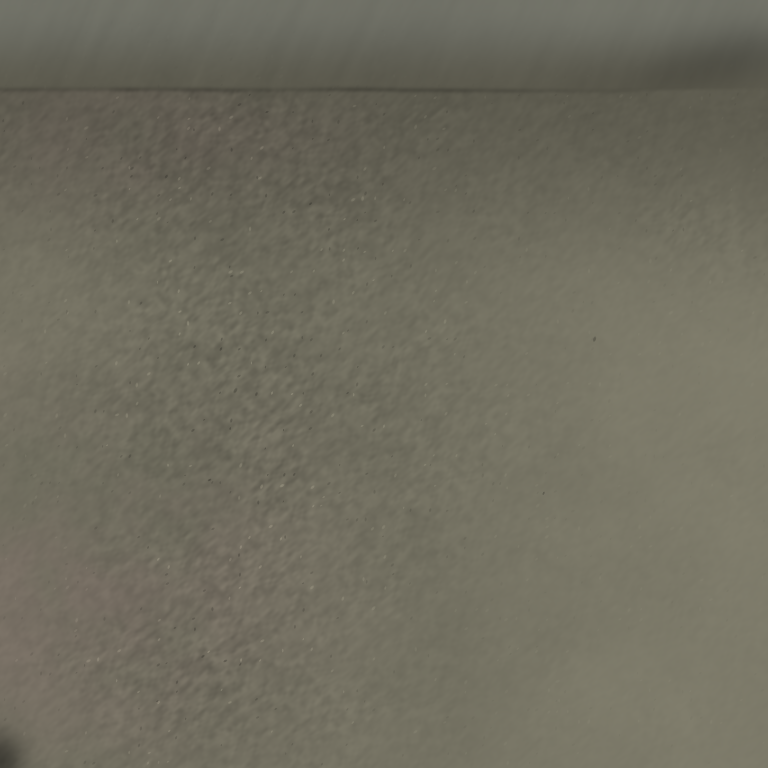
Give the GLSL for this texture, as a WebGL 1 fragment shader.

```glsl
precision highp float;
// Worn grey-olive plaster with a shaded ledge along the top and fine slanted grain.
uniform vec2 u_resolution;

float hash(vec2 p) {
  vec3 q = fract(vec3(p.xyx) * 0.1031);
  q += dot(q, q.yzx + 33.33);
  return fract((q.x + q.y) * q.z);
}

float noise(vec2 p) {
  vec2 i = floor(p), f = fract(p);
  f = f * f * (3.0 - 2.0 * f);
  return mix(mix(hash(i), hash(i + vec2(1.0, 0.0)), f.x),
             mix(hash(i + vec2(0.0, 1.0)), hash(i + 1.0), f.x), f.y);
}

float fbm(vec2 p) {
  float sum = 0.0, amp = 0.5;
  for (int i = 0; i < 4; i++) {
    sum += amp * noise(p);
    p = mat2(1.6, 1.2, -1.2, 1.6) * p + 7.3;
    amp *= 0.5;
  }
  return sum / 0.9375;
}

vec2 rotate(vec2 p, float a) {
  return vec2(cos(a) * p.x + sin(a) * p.y, cos(a) * p.y - sin(a) * p.x);
}

// Soft elliptical patch, 1 at its centre
float patchAt(vec2 p, vec2 centre, vec2 size) {
  vec2 d = (p - centre) / size;
  return exp(-dot(d, d));
}

// Sparse slanted flecks, at most one per cell
float flecks(vec2 p, float cells, float density, float seed) {
  vec2 g = p * cells, id = floor(g);
  vec2 centre = 0.35 + 0.3 * vec2(hash(id + seed), hash(id + seed + 19.0));
  vec2 d = rotate(fract(g) - centre, 0.4 + 1.2 * hash(id + seed + 41.0));
  float size = mix(0.18, 0.34, hash(id + seed + 67.0));
  float shape = 1.0 - smoothstep(0.3, 1.0, length(d * vec2(1.0, 1.8)) / size);
  return shape * step(1.0 - density, hash(id + seed + 83.0));
}

void main() {
  vec2 p = gl_FragCoord.xy / u_resolution;
  float cloud = fbm(p * 5.0 + 3.0) - 0.5;
  float mottle = fbm(p * 17.0 + 11.0) - 0.5;
  float seamY = 0.882 + 0.003 * (noise(vec2(p.x * 9.0, 2.0)) - 0.5);
  float ledge = smoothstep(-0.003, 0.004, p.y - seamY);

  // Wall: dim under the ledge, lighter below and to the right
  float wall = mix(0.365, 0.452, smoothstep(0.9, 0.55, p.y + 0.1 * cloud));
  wall += 0.035 * smoothstep(0.4, 0.95, p.x) * smoothstep(0.88, 0.6, p.y);
  wall -= 0.025 * patchAt(p, vec2(0.34, 0.46), vec2(0.24, 0.26));
  wall += 0.02 * patchAt(p, vec2(0.02, 0.66), vec2(0.16, 0.12));
  wall -= 0.02 * patchAt(p, vec2(0.24, 0.1), vec2(0.16, 0.14));
  wall -= 0.2 * patchAt(p, vec2(0.0, 0.01), vec2(0.03, 0.035));
  wall += 0.035 * cloud + 0.02 * mottle;

  // Ledge: rounded shading, faint brushing and a smudge at the right
  float brush = fbm(rotate(p, 1.15) * vec2(9.0, 60.0)) - 0.5;
  float top = mix(0.36, 0.445, smoothstep(0.885, 1.0, p.y));
  top += 0.03 * cloud + 0.025 * brush;
  top += 0.025 * patchAt(p, vec2(0.77, 0.99), vec2(0.12, 0.06));
  top -= 0.06 * patchAt(rotate(p - vec2(0.95, 0.925), 0.25), vec2(0.0), vec2(0.13, 0.035));
  float tone = mix(wall, top, ledge);

  // Seam fading towards the right
  float seam = exp(-pow((p.y - seamY) / 0.0035, 2.0));
  tone -= 0.06 * seam * (1.0 - smoothstep(0.6, 0.95, p.x)) * (0.6 + 0.6 * noise(vec2(p.x * 30.0, 5.0)));

  // Grain is strongest left of the middle and almost gone at the right
  float rough = 0.15 + 0.85 * patchAt(p, vec2(0.34, 0.48), vec2(0.27, 0.28));
  rough += 0.5 * patchAt(p, vec2(0.3, 0.8), vec2(0.45, 0.12));
  rough += 0.6 * patchAt(p, vec2(0.26, 0.1), vec2(0.22, 0.18));
  rough += 0.45 * patchAt(p, vec2(0.92, 0.69), vec2(0.07, 0.07));
  rough = min(rough, 1.0) * (1.0 - 0.75 * ledge) * (0.7 + 0.6 * noise(p * 14.0));
  vec2 slant = rotate(p + 0.006 * vec2(noise(p * 30.0), noise(p * 30.0 + 50.0)), 0.75);
  float grain = noise(slant * vec2(85.0, 150.0)) + 0.6 * noise(slant * vec2(160.0, 260.0) + 9.0) - 0.8;
  tone += 0.065 * rough * grain;
  tone += 0.085 * rough * flecks(p, 75.0, 0.07, 5.0);
  tone -= 0.075 * rough * flecks(p, 85.0, 0.07, 131.0);
  tone -= 0.1 * (1.0 - ledge) * flecks(p, 60.0, 0.003, 211.0);

  // Olive base, brownish stains at the left, cooler grey on the ledge
  float stain = patchAt(p, vec2(0.06, 0.24), vec2(0.3, 0.22));
  stain += 0.6 * patchAt(p, vec2(0.16, 0.82), vec2(0.3, 0.1));
  stain *= (1.0 - ledge) * clamp(0.75 + 2.0 * cloud + 1.5 * mottle, 0.0, 1.2);
  vec3 tint = mix(vec3(1.0, 0.978, 0.845), vec3(1.03, 0.955, 0.86), min(stain, 1.0));
  tint = mix(tint, vec3(0.985, 0.99, 0.9), ledge * smoothstep(0.88, 0.97, p.y));
  gl_FragColor = vec4(tone * tint, 1.0);
}
```
